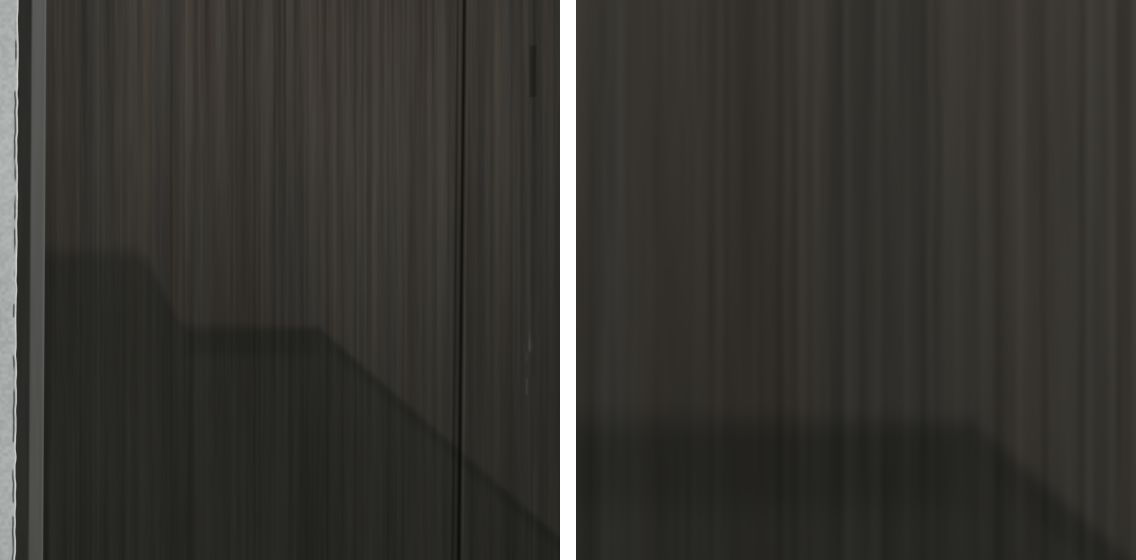
Left, the full canvas; right, a detail of the centre.
A Shadertoy shader for this texture:

```glsl
// Dark wood-veneer cabinet door with fine vertical grain, a panel groove,
// a soft reflected shadow and a pale wall with a grey trim at the left.
// Grain is value noise stretched along y; the rest is masks from smoothstep.

float hash(vec2 p) {
    return fract(sin(dot(p, vec2(127.1, 311.7))) * 43758.5453);
}

float noise(vec2 p) {
    vec2 i = floor(p), f = fract(p);
    f = f * f * (3.0 - 2.0 * f);
    return mix(mix(hash(i), hash(i + vec2(1, 0)), f.x),
               mix(hash(i + vec2(0, 1)), hash(i + vec2(1, 1)), f.x), f.y);
}

// Soft vertical line of given centre and half width
float line(float x, float centre, float halfWidth) {
    float d = (x - centre) / halfWidth;
    return exp(-d * d);
}

// Soft-edged box mask
float box(vec2 p, vec2 centre, vec2 halfSize, float blur) {
    vec2 d = abs(p - centre) - halfSize;
    return 1.0 - smoothstep(-blur, blur, max(d.x, d.y));
}

// Height of the reflected shadow: a ledge, a step, then a long slope
float shadowTop(float x) {
    return 0.55 - 0.135 * smoothstep(0.24, 0.34, x) - 0.87 * max(x - 0.57, 0.0);
}

// Signed grain brightness, roughly -1 to 1
float grain(vec2 p) {
    float sum = 0.0, weight = 0.25, freq = 24.0;
    for (int i = 0; i < 4; i++) {
        sum += weight * (noise(vec2(p.x * freq, p.y * 1.6 + freq)) - 0.5);
        freq *= 2.1;
        weight *= 1.25;
    }
    float pores = noise(p * vec2(300.0, 14.0)) - 0.5;
    return 1.5 * sum + 0.3 * pores;
}

vec3 wood(vec2 p) {
    // Light falls off downwards and towards the left edge
    float light = smoothstep(0.1, 1.0, p.y);
    light *= mix(0.65, 1.0, smoothstep(0.08, 0.3, p.x));
    light += 0.2 * smoothstep(0.45, 0.62, p.x) * (1.0 - p.y);
    light -= 0.2 * smoothstep(0.82, 0.84, p.x) * p.y;
    vec3 col = mix(vec3(0.168, 0.164, 0.148), vec3(0.232, 0.219, 0.200), light);

    // Shadow with a darker rim on the step and the slope
    float depth = shadowTop(p.x) - p.y;
    float blur = mix(0.022, 0.008, smoothstep(0.2, 0.6, p.x));
    float shade = smoothstep(-blur, blur, depth);
    vec3 shadowCol = vec3(0.149, 0.149, 0.134) + 0.012 * (noise(p * 5.0) - 0.5);
    col = mix(col, shadowCol, shade * 0.92);
    float rim = line(depth, 0.014, 0.014) * smoothstep(0.54, 0.62, p.x);
    rim += box(p, vec2(0.45, 0.39), vec2(0.12, 0.025), 0.016);
    col *= 1.0 - 0.10 * rim;

    // Streaks, stronger where lit, with patches of warm brown
    float contrast = mix(0.034, 0.07, clamp(light, 0.0, 1.0) * (1.0 - 0.6 * shade));
    col += contrast * grain(p) * vec3(1.03, 1.0, 0.96);
    float warm = noise(vec2(p.x * 45.0, p.y * 2.0)) - 0.45;
    col += 0.016 * warm * vec3(1.0, 0.1, -0.4) * (1.0 - 0.7 * shade);

    // Broad dark veins near the upper left
    float veins = line(p.x, 0.275, 0.006) + line(p.x, 0.315, 0.009);
    col *= 1.0 - 0.10 * veins * smoothstep(0.3, 0.8, p.y);
    return col;
}

void mainImage(out vec4 fragColor, in vec2 fragCoord) {
    vec2 uv = fragCoord / iResolution.xy;
    float aa = max(0.0012, 0.8 / iResolution.x);
    vec3 col = wood(uv);

    // Panel groove: dark cuts beside a faint lit lip
    float grooveX = mix(0.819, 0.829, uv.y);
    col *= 1.0 - 0.65 * line(uv.x, grooveX, 0.0035);
    col *= 1.0 - 0.30 * line(uv.x, grooveX - 0.011, 0.003);
    col += 0.035 * line(uv.x, grooveX + 0.007, 0.0022);

    // Dim slot and pale scuffs on the right panel
    col *= 1.0 - 0.24 * box(uv, vec2(0.952, 0.873), vec2(0.006, 0.046), 0.003);
    float scuff = line(uv.x, 0.944, 0.006) * smoothstep(0.27, 0.3, uv.y)
                * (1.0 - smoothstep(0.38, 0.42, uv.y));
    col += 0.07 * scuff * smoothstep(0.5, 0.9, noise(uv * vec2(150.0, 50.0)));

    // Door edge: dark gap and grey trim
    float trimL = mix(0.051, 0.057, uv.y);
    float trimR = mix(0.077, 0.083, uv.y);
    vec3 trim = mix(vec3(0.30, 0.30, 0.29), vec3(0.345, 0.345, 0.34), uv.y);
    trim += 0.018 * (noise(uv * vec2(180.0, 9.0)) - 0.5);
    trim += 0.03 * line(uv.x, trimR - 0.002, 0.002);
    vec3 gap = vec3(0.165, 0.165, 0.155) + 0.02 * (noise(uv * vec2(140.0, 8.0)) - 0.5);
    col *= 1.0 - 0.15 * line(uv.x, trimR + 0.004, 0.005);
    col = mix(trim, col, smoothstep(-aa, aa, uv.x - trimR));
    col = mix(gap, col, smoothstep(-2.0 * aa, 2.0 * aa, uv.x - trimL));

    // Pale wall with a chipped bright rim and a thin dark seam
    float wallX = mix(0.028, 0.033, uv.y) + 0.002 * (noise(vec2(uv.y * 60.0, 3.0)) - 0.5);
    vec3 wall = vec3(0.67, 0.685, 0.68) + 0.06 * (noise(uv * 170.0) - 0.5);
    wall += 0.05 * (noise(uv * vec2(20.0, 7.0)) - 0.5);
    float chips = smoothstep(0.3, 0.6, noise(vec2(uv.y * 45.0, 8.0)));
    wall *= 1.0 - 0.5 * line(uv.x, wallX - 0.005, 0.0016) * chips;
    wall += 0.12 * line(uv.x, wallX - 0.001, 0.002);
    col = mix(wall, col, smoothstep(-aa, aa, uv.x - wallX));

    fragColor = vec4(clamp(col, 0.0, 1.0), 1.0);
}
```
